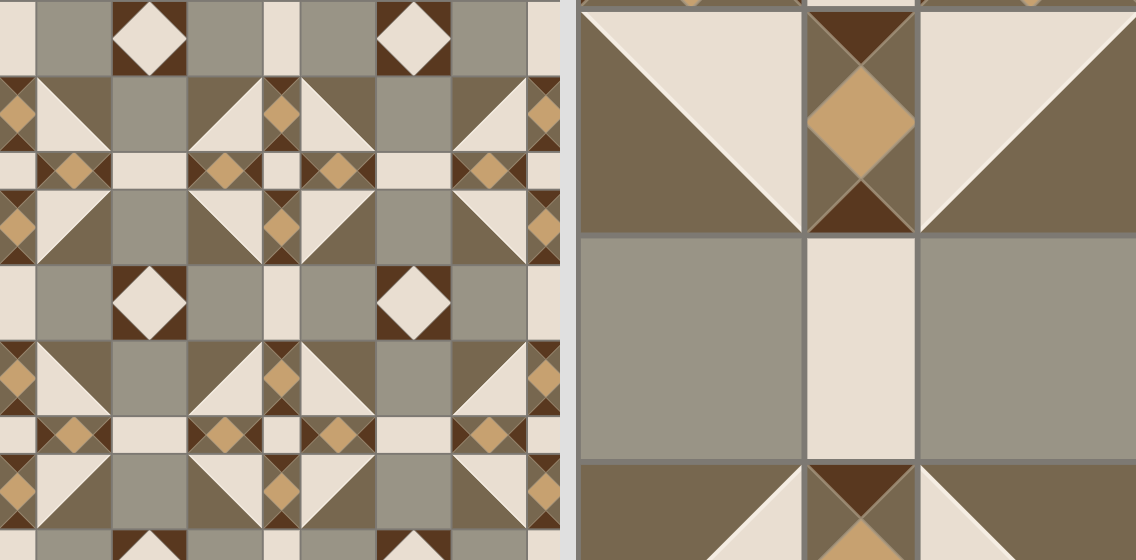
Left, the full canvas; right, a detail of the centre.
Write a WebGL 1 fragment shader that draws this pattern.

```glsl
precision highp float;

uniform vec2 u_resolution;

#define UNIT 0.0674                  // width of a narrow strip; a repeat is 7 units
#define CROSSING vec2(0.503, 0.695)  // where two narrow strips meet
#define GROUT_HALF 0.026
#define FILLET_HALF 0.012
#define GREY vec3(0.60, 0.58, 0.525)
#define CREAM vec3(0.915, 0.872, 0.82)
#define OLIVE vec3(0.465, 0.405, 0.31)
#define BROWN vec3(0.35, 0.22, 0.12)
#define TAN vec3(0.78, 0.63, 0.44)
#define GROUT vec3(0.49, 0.475, 0.45)
#define FILLET vec3(0.66, 0.60, 0.51)
#define HIGHLIGHT vec3(0.97, 0.945, 0.91)

const float DIAGONAL = 0.70710678;

float pixelSize() {
  return 1.0 / (u_resolution.y * UNIT);
}

// Antialiased coverage of the region where d is negative
float inside(float d) {
  return clamp(0.5 - d / pixelSize(), 0.0, 1.0);
}

// Antialiased coverage of a line centred on d = 0
float line(float d, float halfWidth) {
  return inside(d - halfWidth) - inside(d + halfWidth);
}

// Long tile, 1 by 2: tan diamond between two brown triangles
vec3 stripTile(vec2 p) {
  float diamond = (p.x + p.y - 0.5) * DIAGONAL;
  float triangle = (p.x - p.y + 0.5) * DIAGONAL;
  vec3 color = mix(OLIVE, BROWN, inside(triangle));
  color = mix(color, TAN, inside(diamond));
  float edge = max(line(diamond, FILLET_HALF), line(triangle, FILLET_HALF));
  return mix(color, FILLET, 0.75 * edge);
}

// Square tile split corner to corner, cream towards the crossing
vec3 splitTile(vec2 p) {
  float d = (p.x + p.y - 3.0) * DIAGONAL;
  vec3 color = mix(OLIVE, CREAM, inside(d));
  return mix(color, HIGHLIGHT, 0.8 * line(d + 0.02, 0.016));
}

// Brown square holding a cream diamond, centred on (3.5, 3.5)
vec3 diamondTile(vec2 p) {
  float d = (6.0 - p.x - p.y) * DIAGONAL;
  vec3 color = mix(BROWN, CREAM, inside(d));
  return mix(color, GROUT, 0.7 * line(d, FILLET_HALF));
}

void main() {
  // Fold the repeat into one quadrant around the crossing
  vec2 p = (gl_FragCoord.xy / u_resolution.y - CROSSING) / UNIT;
  p = abs(mod(p + 3.5, 7.0) - 3.5);

  // Bands along each axis: narrow strip, middle tile, far tile
  vec2 narrow = vec2(inside(p.x - 0.5), inside(p.y - 0.5));
  vec2 far = vec2(inside(2.5 - p.x), inside(2.5 - p.y));
  vec2 middle = 1.0 - narrow - far;

  // Plain tiles
  float cream = narrow.x * (narrow.y + far.y) + far.x * narrow.y;
  vec3 color = mix(GREY, CREAM, cream);

  // Patterned tiles
  color = mix(color, stripTile(vec2(p.x, abs(p.y - 1.5))), narrow.x * middle.y);
  color = mix(color, stripTile(vec2(p.y, abs(p.x - 1.5))), narrow.y * middle.x);
  color = mix(color, splitTile(p), middle.x * middle.y);
  color = mix(color, diamondTile(p), far.x * far.y);

  // Grout between tiles
  vec2 seam = min(abs(p - 0.5), abs(p - 2.5));
  color = mix(color, GROUT, line(min(seam.x, seam.y), GROUT_HALF));

  gl_FragColor = vec4(color, 1.0);
}
```
